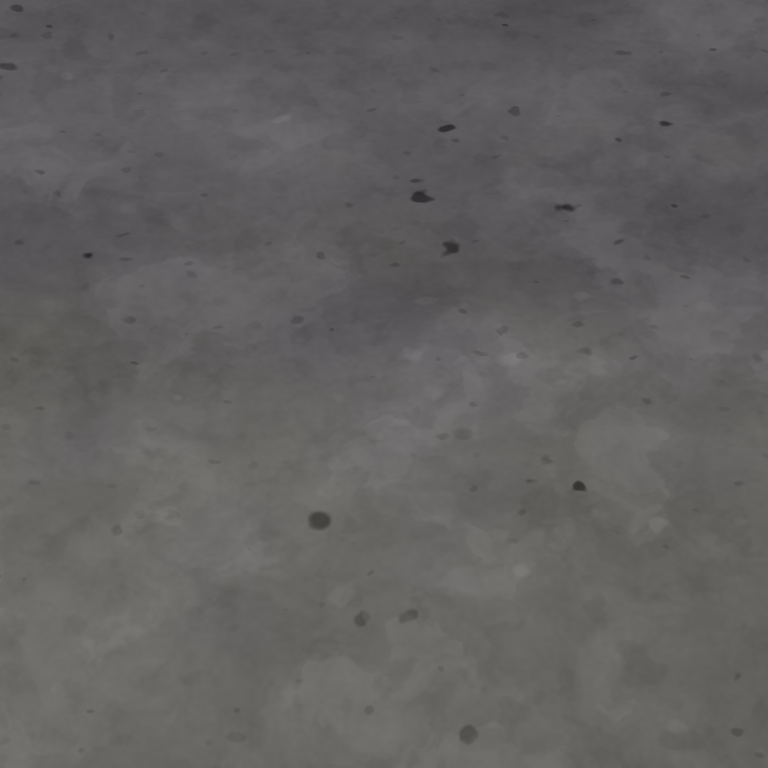
A WebGL 1 fragment shader for this texture:

```glsl
precision highp float;
// Worn grey concrete floor receding from the viewer: blotches, pale patches, stains and pits.
uniform vec2 u_resolution;

float hash(vec2 p) {
  vec3 q = fract(vec3(p.xyx) * 0.1031);
  q += dot(q, q.yzx + 33.33);
  return fract((q.x + q.y) * q.z);
}

float noise(vec2 p) {
  vec2 i = floor(p), f = fract(p);
  f = f * f * (3.0 - 2.0 * f);
  return mix(mix(hash(i), hash(i + vec2(1.0, 0.0)), f.x),
             mix(hash(i + vec2(0.0, 1.0)), hash(i + vec2(1.0, 1.0)), f.x), f.y);
}

float fbm(vec2 p) {
  float sum = 0.0, gain = 0.516;
  for (int i = 0; i < 5; i++) {
    sum += gain * noise(p);
    p = mat2(0.8, 0.6, -0.6, 0.8) * p * 2.03 + 17.3;
    gain *= 0.5;
  }
  return sum;
}

// One ragged, slightly turned oval in a random share of the grid cells.
float spots(vec2 p, float cells, float chance, float radius, float seed) {
  vec2 g = p * cells + seed;
  vec2 id = floor(g);
  vec2 centre = 0.3 + 0.4 * vec2(hash(id + 3.1), hash(id + 8.7));
  vec2 d = fract(g) - centre;
  float turn = (hash(id + 5.3) - 0.5) * 1.4;
  d = mat2(cos(turn), -sin(turn), sin(turn), cos(turn)) * d;
  d.y *= mix(0.8, 2.0, hash(id + 21.0));
  float size = radius * mix(0.5, 1.2, hash(id + 13.9));
  float edge = length(d) / size + (noise(g * 1.2 / radius) - 0.5) * 0.9;
  float strength = mix(0.35, 1.0, hash(id + 31.7));
  return step(hash(id + 41.3), chance) * strength * (1.0 - smoothstep(0.45, 1.15, edge));
}

void main() {
  vec2 uv = gl_FragCoord.xy / u_resolution;

  // Floor coordinates: marks flatten towards the far, upper edge
  vec2 p = vec2((uv.x - 0.5) * (1.0 + 0.25 * uv.y), uv.y * (1.0 + 0.6 * uv.y)) + 4.0;
  vec2 warp = vec2(fbm(p * 9.0), fbm(p * 9.0 + 31.0)) - 0.5;

  // Light falls off towards the top
  float tone = mix(0.403, 0.346, smoothstep(0.3, 1.0, uv.y + 0.12 * (uv.x - 0.5)));

  // Broad clouds and soft-edged pale and dark patches
  float nearness = 1.0 - 0.55 * smoothstep(0.6, 1.0, uv.y);
  tone += (fbm(p * vec2(2.6, 3.4) + 7.0) - 0.5) * 0.11;
  float patchField = fbm(p * 6.0 + warp * 1.3 + 50.0);
  tone += nearness * 0.026 * smoothstep(0.53, 0.61, patchField);
  tone -= nearness * 0.016 * smoothstep(0.49, 0.39, patchField);

  // Tilted dirty band across the middle
  float band = (uv.y - 0.6 - 0.12 * (uv.x - 0.5) + warp.y * 0.12) / 0.065;
  float bandSpan = smoothstep(0.1, 0.35, uv.x) * smoothstep(1.05, 0.7, uv.x);
  tone -= 0.024 * exp(-band * band) * bandSpan;

  // Mottling and blurred grain
  float mottle = fbm(p * 30.0 + warp * 2.0);
  tone += (mottle - 0.5) * 0.04;
  tone -= 0.016 * smoothstep(0.57, 0.7, fbm(p * 24.0 + 90.0));
  tone += (noise(p * 120.0) - 0.5) * 0.012;

  // Pale chips, faint flecks and a few deep pits
  vec2 ragged = p + warp * 0.012;
  tone += 0.04 * spots(ragged, 9.0, 0.16, 0.16, 2.0);
  tone -= 0.05 * spots(ragged, 19.0, 0.2, 0.17, 5.0);
  tone -= 0.09 * spots(ragged, 12.0, 0.12, 0.15, 9.0);
  tone -= 0.2 * spots(p, 6.0, 0.14, 0.095, 14.0);

  // Violet grey in the distance, olive grey close by
  float warmth = smoothstep(0.95, 0.1, uv.y) + (fbm(p * 4.0 + 70.0) - 0.5) * 1.6;
  vec3 tint = mix(vec3(0.004, -0.006, 0.006), vec3(0.005, 0.002, -0.013), clamp(warmth, 0.0, 1.0));
  gl_FragColor = vec4(tone + tint, 1.0);
}
```
